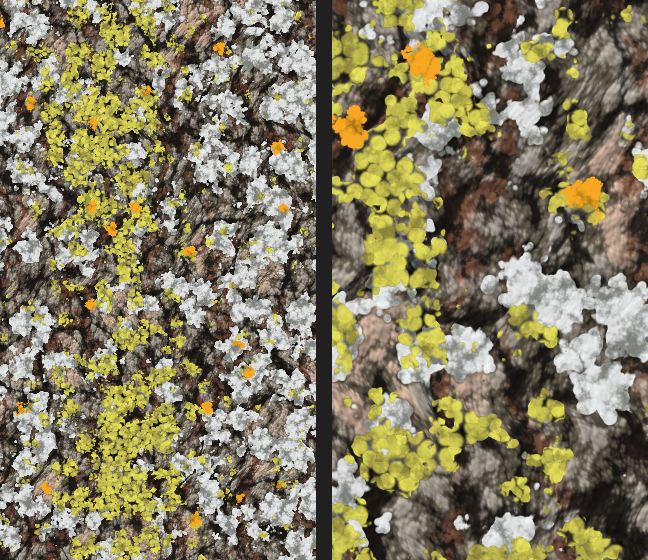
Left: the whole. Right: its middle third, enlarged.
Give the GLSL for this texture, as a WebGL 1 fragment shader.

```glsl
precision highp float;
uniform vec2 u_resolution;

#define PLATE_SCALE vec2(7.5, 6.0)
#define FISSURE_SCALE vec2(6.5, 1.4)
#define BARK_SCALE vec2(24.0, 17.0)
#define YELLOW_CUT 0.735
#define PALE_CUT 0.635
#define GRANULES 72.0
#define ORANGE_SCALE 13.0
#define ORANGE_RARITY 0.94
#define RELIEF 1.8

const vec3 SHADOW = vec3(0.11, 0.095, 0.085);
const vec3 BROWN = vec3(0.35, 0.32, 0.27);
const vec3 GREY = vec3(0.59, 0.56, 0.52);
const vec3 TAN = vec3(0.70, 0.60, 0.53);
const vec3 RUST = vec3(0.42, 0.27, 0.20);
const vec3 PALE_DIM = vec3(0.50, 0.51, 0.49);
const vec3 PALE_LIT = vec3(0.87, 0.88, 0.88);
const vec3 OLIVE = vec3(0.53, 0.50, 0.23);
const vec3 YELLOW = vec3(0.87, 0.85, 0.34);
const vec3 ORANGE = vec3(0.88, 0.60, 0.12);

vec2 hash2(vec2 p) {
  vec3 a = fract(p.xyx * vec3(0.1031, 0.1030, 0.0973));
  a += dot(a, a.yzx + 33.33);
  return fract((a.xx + a.yz) * a.zy);
}

// Cellular noise: distance to nearest point, gap to the second, cell id
vec3 cells(vec2 p) {
  vec2 base = floor(p), nearest = base;
  float d1 = 8.0, d2 = 8.0;
  for (int j = -1; j <= 1; j++) {
    for (int i = -1; i <= 1; i++) {
      vec2 c = base + vec2(float(i), float(j));
      float d = length(c + hash2(c) - p);
      if (d < d1) {
        d2 = d1;
        d1 = d;
        nearest = c;
      } else {
        d2 = min(d2, d);
      }
    }
  }
  return vec3(d1, d2 - d1, hash2(nearest + 57.0).x);
}

// Layered round lumps, centred near 0.54
float lumps(vec2 p) {
  float sum = 0.0, weight = 1.0, total = 0.0;
  for (int i = 0; i < 4; i++) {
    sum += weight * (1.0 - cells(p).x);
    total += weight;
    weight *= 0.62;
    p = mat2(0.8, 0.6, -0.6, 0.8) * p * 2.1 + 19.7;
  }
  return sum / total;
}

vec2 warp(vec2 p) {
  p += 0.022 * sin(p.yx * vec2(9.0, 11.0) + vec2(0.6, 2.1));
  p += 0.008 * sin(p.yx * vec2(31.0, 27.0) + vec2(1.7, 0.4));
  return p + 0.003 * sin(p.yx * vec2(83.0, 71.0));
}

void main() {
  vec2 p = gl_FragCoord.xy / u_resolution.x;
  vec2 q = warp(p);
  float rough = lumps(q * BARK_SCALE);
  float lit = rough - lumps((q + vec2(-0.002, 0.004)) * BARK_SCALE);
  float grain = lumps(p * 32.0 + 7.0);
  float shine = smoothstep(0.36, 0.66, grain);

  // Bark plates, some of them bare and tan
  vec3 plate = cells(q * PLATE_SCALE + 3.0);
  float bare = smoothstep(0.74, 0.80, plate.z) * smoothstep(0.12, 0.35, plate.y);
  float tone = rough + 0.10 * bare;
  vec3 color = mix(SHADOW, BROWN, smoothstep(0.37, 0.53, tone));
  color = mix(color, mix(GREY, TAN, bare), smoothstep(0.54, 0.70, tone));

  // Cracks around plates and long rusty fissures
  float ragged = 0.35 * (rough - 0.54);
  float crack = 1.0 - smoothstep(0.02, 0.13, plate.y + ragged);
  float seam = cells(q * FISSURE_SCALE + 11.0).y + ragged;
  float fissure = 1.0 - smoothstep(0.03, 0.15, seam);
  vec3 bed = mix(SHADOW, RUST, smoothstep(0.48, 0.64, grain));
  color = mix(color, bed, 0.85 * fissure);
  color = mix(color, SHADOW * 0.8, 0.85 * crack);
  color *= 1.0 + RELIEF * lit;
  float hollow = max(0.75 * fissure, 0.6 * crack);

  // Pale frilly lichen, denser away from the yellow band
  float paleField = lumps(p * 8.0 + 31.0) + 0.2 * abs(p.x - 0.4) - 0.08 * hollow;
  float pale = smoothstep(0.0, 0.03, paleField - PALE_CUT);
  float rim = smoothstep(-0.05, 0.0, paleField - PALE_CUT);
  color *= 1.0 - 0.25 * rim * (1.0 - pale);
  color = mix(color, mix(PALE_DIM, PALE_LIT, shine) * (1.0 + 0.5 * lit), pale);

  // Yellow granular lichen along a wandering vertical band
  float offset = (p.x - 0.37 - 0.04 * sin(p.y * 3.3)) / 0.2;
  float band = exp(-offset * offset) * (0.74 + 0.26 * cos((p.y - 1.38) * 5.9));
  float yellowField = lumps(p * 10.0 + 73.0) + 0.28 * band - 0.06 * hollow;
  float colony = smoothstep(0.0, 0.03, yellowField - YELLOW_CUT);
  vec3 granule = cells(p * GRANULES);
  float body = 1.0 - smoothstep(0.50, 0.80, granule.x);
  vec3 crust = mix(OLIVE, YELLOW, clamp(0.65 * shine + 0.5 * granule.z, 0.0, 1.0));
  color *= 1.0 - 0.45 * colony;
  color = mix(color, crust * (1.0 + 0.5 * lit), colony * body);

  // Rare orange spots
  vec3 spot = cells(p * ORANGE_SCALE + 5.0);
  float spotEdge = spot.x + 0.7 * (0.54 - grain);
  float orange = step(ORANGE_RARITY, spot.z) * (1.0 - smoothstep(0.16, 0.22, spotEdge));
  color = mix(color, ORANGE * (0.75 + 0.35 * shine), orange);

  gl_FragColor = vec4(clamp(color, 0.0, 1.0), 1.0);
}
```
